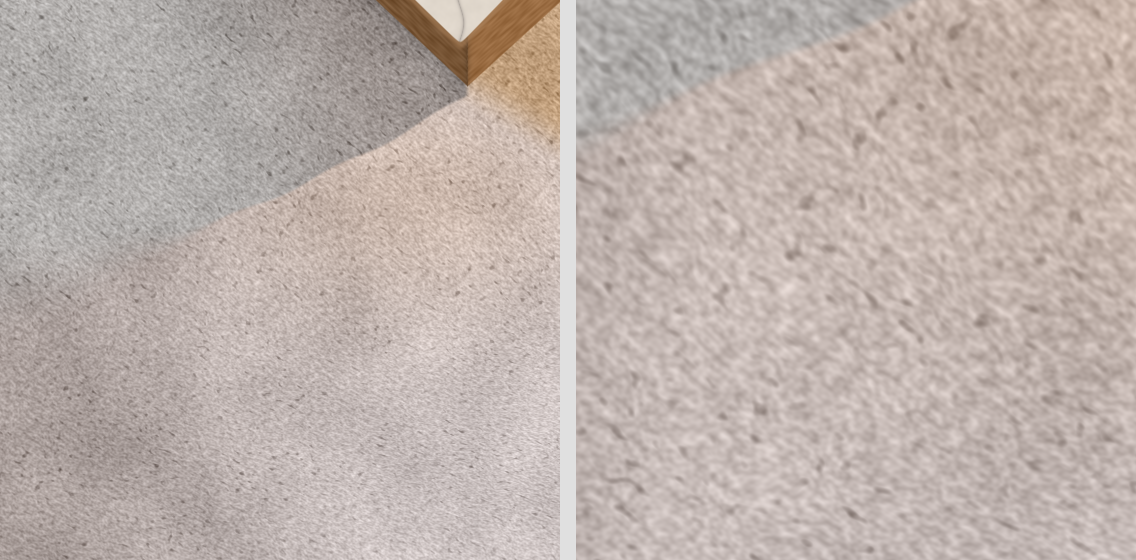
Left, the full canvas; right, a detail of the centre.
Write a three.js fragment shader that draws this texture.

```glsl
// Pale woven carpet crossed by a soft-to-sharp shadow, with a wooden table corner.
// Stretched gradient noise makes the slanted pile; half planes cut the corner;
// broad gradients carry the cool shade and the warm light.
varying vec2 vUv;

// Carpet and light colours
const vec3 SHADE_COOL = vec3(0.695, 0.683, 0.675);
const vec3 SHADE_DEEP = vec3(0.600, 0.565, 0.550);
const vec3 LIT_DIM    = vec3(0.665, 0.620, 0.605);
const vec3 LIT_BRIGHT = vec3(0.805, 0.768, 0.763);
const vec3 LIT_WARM   = vec3(0.830, 0.745, 0.690);
const vec3 LIT_TAN    = vec3(0.760, 0.620, 0.470);

// Table colours
const vec3 WOOD_DARK  = vec3(0.460, 0.325, 0.200);
const vec3 WOOD_LIT   = vec3(0.600, 0.420, 0.255);
const vec3 WOOD_RIM   = vec3(0.660, 0.500, 0.350);
const vec3 MARBLE     = vec3(0.880, 0.845, 0.800);
const vec3 VEIN       = vec3(0.560, 0.530, 0.510);

// Layout, in canvas units
const vec2 TABLE_APEX  = vec2(0.835, 0.846);
const vec2 MARBLE_APEX = vec2(0.822, 0.921);
const float EDGE       = 0.0016;

// Pile
const float PILE_ANGLE   = -0.72;
const vec2 PILE_SCALE    = vec2(75.0, 165.0);
const float PILE_AMOUNT  = 0.125;
const float FIBRE_SCALE  = 235.0;
const float FIBRE_AMOUNT = 0.105;
const float FLECK_AMOUNT = 0.17;
const float MOTTLE_AMOUNT = 0.075;

vec2 randomGradient(vec2 cell) {
  vec3 h = fract(cell.xyx * vec3(0.1031, 0.1030, 0.0973));
  h += dot(h, h.yzx + 33.33);
  float angle = 6.2832 * fract((h.x + h.y) * h.z);
  return vec2(cos(angle), sin(angle));
}

float gradientNoise(vec2 p) {
  vec2 i = floor(p), f = fract(p);
  vec2 u = f * f * f * (f * (f * 6.0 - 15.0) + 10.0);
  vec2 e = vec2(1.0, 0.0);
  float a = dot(randomGradient(i), f);
  float b = dot(randomGradient(i + e.xy), f - e.xy);
  float c = dot(randomGradient(i + e.yx), f - e.yx);
  float d = dot(randomGradient(i + e.xx), f - e.xx);
  return mix(mix(a, b, u.x), mix(c, d, u.x), u.y);
}

float fbm(vec2 p) {
  float sum = 0.0, amp = 1.0;
  for (int k = 0; k < 4; k++) {
    sum += amp * gradientNoise(p);
    p = p * 2.03 + 17.3;
    amp *= 0.6;
  }
  return sum;
}

vec2 rotate(vec2 p, float a) {
  return vec2(cos(a) * p.x + sin(a) * p.y, cos(a) * p.y - sin(a) * p.x);
}

// Signed depths past the left and right sides of an upward-opening corner
vec2 cornerDepths(vec2 q, float slopeLeft, float slopeRight) {
  return vec2((q.y + slopeLeft * q.x) / sqrt(1.0 + slopeLeft * slopeLeft),
              (q.y - slopeRight * q.x) / sqrt(1.0 + slopeRight * slopeRight));
}

// Brightness offset of the slanted pile, its fibres and its dark gaps
float pile(vec2 p) {
  vec2 q = rotate(p, PILE_ANGLE + 0.22 * smoothstep(0.5, 0.0, p.y));
  q += 0.004 * gradientNoise(p * 22.0);
  float tuft = gradientNoise(q * PILE_SCALE);
  float fibre = gradientNoise(q * vec2(0.8, 1.1) * FIBRE_SCALE + 41.0);
  float gaps = gradientNoise(q * PILE_SCALE * vec2(0.95, 0.72) + 93.0);
  float patchy = 0.65 + 0.7 * smoothstep(-0.3, 0.4, gradientNoise(p * 9.0 + 5.0));
  return PILE_AMOUNT * tuft + FIBRE_AMOUNT * fibre
       - FLECK_AMOUNT * patchy * smoothstep(0.22, 0.62, gaps);
}

vec3 carpet(vec2 p, vec2 tableSides) {
  // Light falling on the open floor
  float toRight = smoothstep(-0.05, 0.9, p.x + 0.25 * (0.3 - p.y) * p.x);
  vec3 lit = mix(LIT_DIM, LIT_BRIGHT, toRight);
  vec2 glow = (p - vec2(0.76, 0.67)) / vec2(0.38, 0.24);
  lit = mix(lit, LIT_WARM, 0.85 * exp(-dot(glow, glow)));
  float tanEdge = p.y - TABLE_APEX.y + 0.6 * (p.x - TABLE_APEX.x);
  lit = mix(lit, LIT_TAN, 0.9 * smoothstep(-0.05, 0.05, tanEdge));

  // Shadow, whose edge blurs out toward the left
  float d = p.x - 0.2;
  float curve = 0.535 + 0.33 * d + 0.21 * d * d + 0.004 * sin(p.x * 34.0);
  float blur = mix(0.11, 0.004, smoothstep(0.0, 0.42, p.x));
  float shadow = smoothstep(-blur, blur, p.y - curve);
  shadow *= 1.0 - smoothstep(0.828, 0.840, p.x);
  float deep = smoothstep(0.34, 0.72, p.x + 0.35 * (p.y - 0.8));
  vec3 shade = mix(SHADE_COOL, SHADE_DEEP, deep);
  vec3 color = mix(lit, shade, shadow);

  color *= 1.0 - 0.16 * shadow * exp(-max(-tableSides.x, 0.0) / 0.025);
  color += MOTTLE_AMOUNT * fbm(p * 4.5 + 2.7);
  return color + pile(p) * vec3(0.98, 1.0, 1.02);
}

vec3 table(vec2 p, vec2 marbleSides) {
  // Two wooden faces meeting at a seam, with a pale rim
  float right = smoothstep(-EDGE, EDGE, p.x - TABLE_APEX.x);
  vec2 along = rotate(p, mix(-0.76, 0.74, right));
  float grain = gradientNoise(along * vec2(30.0, 210.0));
  vec3 color = mix(WOOD_DARK, WOOD_LIT, right) + 0.10 * grain;
  color *= 1.0 - 0.2 * exp(-abs(p.x - TABLE_APEX.x) / 0.004);

  // Rounded marble inlay with one thin vein
  float soft = 0.006;
  float inlay = 0.5 * (marbleSides.x + marbleSides.y
              - sqrt(pow(marbleSides.x - marbleSides.y, 2.0) + soft * soft));
  color = mix(color, WOOD_RIM, 0.6 * smoothstep(-0.012, -0.004, inlay));
  float veinX = 0.822 + 0.006 * sin((p.y - 0.93) * 55.0);
  float vein = exp(-abs(p.x - veinX) / 0.0025);
  vec3 stone = mix(MARBLE + 0.03 * fbm(p * 18.0), VEIN, 0.6 * vein);
  return mix(color, stone, smoothstep(-EDGE, EDGE, inlay));
}

void main() {
  vec2 tableSides = cornerDepths(vUv - TABLE_APEX, 0.94, 0.91);
  vec2 marbleSides = cornerDepths(vUv - MARBLE_APEX, 0.98, 1.04);
  float onTable = smoothstep(-EDGE, EDGE, min(tableSides.x, tableSides.y));
  vec3 color = mix(carpet(vUv, tableSides), table(vUv, marbleSides), onTable);
  gl_FragColor = vec4(clamp(color, 0.0, 1.0), 1.0);
}
```
